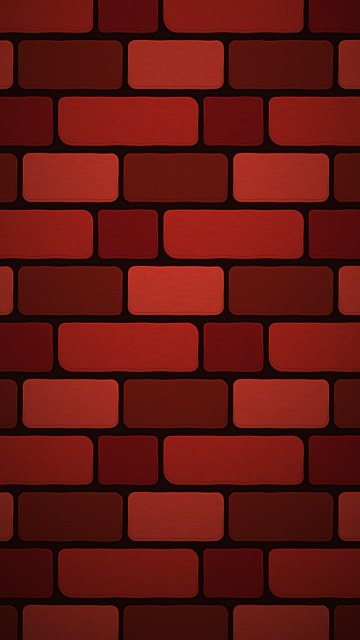
Write a Shadertoy shader that draws this pattern.

```glsl
// Red brick wall: four rounded brick kinds in staggered courses, lit by a soft vignette.

// Lengths are in courses (one brick row plus its joint).
const float COURSES = 11.327;       // courses over the canvas height
const float TOP_OFFSET = 0.354;     // part of the first course cut off at the top
const float PERIOD = 3.726;         // width of one pair of bricks
const float LONG_CELL = 2.57;       // long brick with its joint, even courses
const float LIGHT_CELL = 1.79;      // light brick with its joint, odd courses
const float EVEN_START = 2.848;     // left end of the pair in course 0
const float ODD_START = 2.216;      // left end of the pair in course 1
const float JOINT = 0.096;
const float HALF_HEIGHT = 0.432;
const float WOBBLE = 0.016;         // unevenness of the outlines
const float RIM = 0.026;
const float LIP = 0.022;            // extra rim along the bottom
const float GRAIN = 0.035;

const vec3 MORTAR = vec3(0.095, 0.030, 0.024);
const vec3 LONG_RED = vec3(0.63, 0.130, 0.098);
const vec3 SHORT_RED = vec3(0.43, 0.062, 0.060);
const vec3 LIGHT_RED = vec3(0.71, 0.195, 0.145);
const vec3 DARK_RED = vec3(0.40, 0.088, 0.058);

// Corner radii: top right, bottom right, top left, bottom left
const vec4 LONG_CORNERS = vec4(0.19, 0.13, 0.12, 0.25);
const vec4 SHORT_CORNERS = vec4(0.09, 0.10, 0.08, 0.10);
const vec4 LIGHT_CORNERS = vec4(0.13, 0.15, 0.12, 0.15);
const vec4 DARK_CORNERS = vec4(0.16, 0.11, 0.12, 0.15);

const vec2 LIGHT_CENTER = vec2(0.5, 0.61);
const vec2 FALLOFF = vec2(1.15, 1.50);

vec2 hashGradient(vec2 cell) {
    float n = fract(sin(dot(cell, vec2(127.1, 311.7))) * 43758.5);
    return vec2(cos(6.2832 * n), sin(6.2832 * n));
}

float gradientNoise(vec2 p) {
    vec2 i = floor(p), f = fract(p);
    vec2 u = f * f * f * (f * (f * 6.0 - 15.0) + 10.0);
    vec2 e = vec2(1.0, 0.0);
    float low = mix(dot(hashGradient(i), f),
                    dot(hashGradient(i + e.xy), f - e.xy), u.x);
    float high = mix(dot(hashGradient(i + e.yx), f - e.yx),
                     dot(hashGradient(i + e.xx), f - e.xx), u.x);
    return mix(low, high, u.y);
}

float roundedBox(vec2 p, vec2 halfSize, vec4 corners) {
    vec2 side = p.x > 0.0 ? corners.xy : corners.zw;
    float r = p.y > 0.0 ? side.x : side.y;
    vec2 q = abs(p) - halfSize + r;
    return min(max(q.x, q.y), 0.0) + length(max(q, 0.0)) - r;
}

float cover(float d, float soft) {
    return 1.0 - smoothstep(-soft, soft, d);
}

void mainImage(out vec4 fragColor, in vec2 fragCoord) {
    vec2 uv = fragCoord / iResolution.xy;
    vec2 p = fragCoord / iResolution.y * COURSES;
    float soft = 0.75 * COURSES / iResolution.y;

    // Course, and the brick within its pair
    float down = COURSES - p.y + TOP_OFFSET;
    float course = floor(down);
    bool odd = mod(course, 2.0) > 0.5;
    float start = (odd ? ODD_START : EVEN_START) - floor(course * 0.5) * PERIOD * 0.5;
    float x = mod(p.x - start, PERIOD);
    float split = odd ? LIGHT_CELL : LONG_CELL;
    bool second = x > split;
    float cellWidth = second ? PERIOD - split : split;
    vec2 q = vec2(x - (second ? split : 0.0) - 0.5 * cellWidth, 0.5 - fract(down));
    vec2 halfSize = vec2(0.5 * (cellWidth - JOINT), HALF_HEIGHT);

    vec3 base = odd ? (second ? DARK_RED : LIGHT_RED) : (second ? SHORT_RED : LONG_RED);
    vec4 corners = odd ? (second ? DARK_CORNERS : LIGHT_CORNERS)
                       : (second ? SHORT_CORNERS : LONG_CORNERS);
    float seed = (odd ? 17.0 : 3.0) + (second ? 31.0 : 0.0);

    // Outline, and the raised face inset within it
    float wobble = WOBBLE * gradientNoise(q * 2.6 + seed);
    float outer = roundedBox(q, halfSize, corners) + wobble;
    vec2 faceHalf = halfSize - vec2(RIM, RIM + 0.5 * LIP);
    float face = roundedBox(q - vec2(0.0, 0.5 * LIP), faceHalf, max(corners - RIM, 0.03))
               + 1.6 * wobble;

    // Faint grain and a gentle top-to-bottom shade on the face
    float warp = gradientNoise(q * vec2(1.1, 1.8) + seed + course * 5.0);
    float grain = sin(42.0 * warp + 9.0 * q.y) * 0.4
                + gradientNoise(q * vec2(5.0, 26.0) + seed + course);
    vec3 faceColor = base * (1.0 + GRAIN * grain + 0.07 * q.y);

    // Bright rim, darker along the bottom lip, with a thin crease
    float lower = smoothstep(0.25, -0.40, q.y);
    vec3 rimColor = base * mix(1.18, 0.92, lower) + vec3(0.055, 0.012, 0.010);
    vec3 brick = mix(rimColor, faceColor, cover(face, soft));
    float crease = cover(abs(face) - 0.005, 1.3 * soft);
    brick *= 1.0 - crease * mix(0.08, 0.26, lower);

    // Joints shaded next to the bricks
    float shade = smoothstep(0.0, 0.075, outer);
    vec3 color = mix(MORTAR * mix(0.62, 1.08, shade), brick, cover(outer, soft));

    // Vignette, weaker on the mortar
    vec2 away = uv - LIGHT_CENTER;
    float light = exp(-dot(away * away, FALLOFF));
    color *= mix(mix(1.0, light, 0.55), light, cover(outer, soft));
    fragColor = vec4(color, 1.0);
}
```
